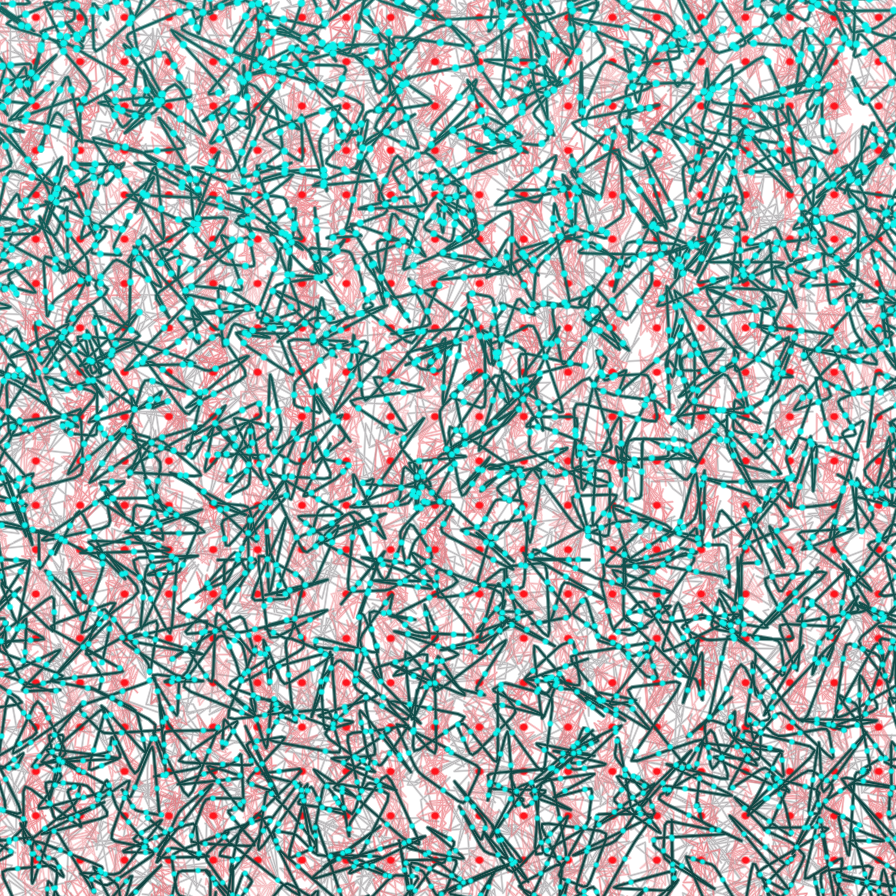
This pattern is drawn by a WebGL 2 fragment shader. Its source:

```glsl
#version 300 es
precision highp float;
// A tangle of wiry loops on a square grid: every cell owns a rounded dark loop
// with cyan beads, a fine pink scribble, long grey hairlines and a red centre.
// Each layer is a minimum of segment distances over the 3 x 3 nearest cells.

#define CELLS 20.2          // grid cells along the canvas height
#define GRID_ORIGIN 0.04    // canvas position of the first red centre
#define LOOP_CORNERS 6
#define PINK_STROKES 30
#define GREY_STROKES 12
#define WIRE_WIDTH 0.034    // half widths and radii in cells
#define HAIR_WIDTH 0.014
#define RED_RADIUS 0.08
#define LOOP_REACH 1.1      // half extent of a dark loop
#define DRIFT 0.2           // noise displacement of the loops
#define CORNER_CUT 0.13     // part of an edge used to round its corner
#define SOFTNESS 0.045      // least edge blur in cells

uniform vec2 u_resolution;
out vec4 outColor;

const vec3 PAPER = vec3(1.0);
const vec3 GREY = vec3(0.66, 0.65, 0.66);
const vec3 PINK = vec3(0.92, 0.43, 0.46);
const vec3 RED = vec3(1.0, 0.08, 0.11);
const vec3 WIRE_LOW = vec3(0.06, 0.27, 0.26);
const vec3 WIRE_HIGH = vec3(0.08, 0.40, 0.38);
const vec3 CYAN = vec3(0.04, 0.95, 0.93);

// Integer hash: two values from 0 to 1 for a cell and an index
vec2 hash2(vec2 cell, int index) {
    uvec3 v = uvec3(ivec3(ivec2(cell) + 64, index));
    v = v * 1664525u + 1013904223u;
    v.x += v.y * v.z; v.y += v.z * v.x; v.z += v.x * v.y;
    v ^= v >> 16u;
    v.x += v.y * v.z; v.y += v.z * v.x;
    return vec2(v.xy >> 8u) / 16777216.0;
}

// Gradient noise, about -0.7 to 0.7
float corner(vec2 cell, vec2 offset, int seed) {
    float angle = 6.2832 * hash2(cell, seed).x;
    return dot(vec2(cos(angle), sin(angle)), offset);
}

float gradientNoise(vec2 p, int seed) {
    vec2 i = floor(p), f = p - i;
    vec2 w = f * f * f * (f * (f * 6.0 - 15.0) + 10.0);
    vec2 x = vec2(1.0, 0.0), y = x.yx;
    return mix(mix(corner(i, f, seed), corner(i + x, f - x, seed), w.x),
               mix(corner(i + y, f - y, seed), corner(i + 1.0, f - 1.0, seed), w.x), w.y);
}

float segmentDistance(vec2 p, vec2 a, vec2 b) {
    vec2 pa = p - a, ba = b - a;
    return length(pa - ba * clamp(dot(pa, ba) / max(dot(ba, ba), 1e-5), 0.0, 1.0));
}

// Random vertex around a cell centre
vec2 vertex(vec2 cell, int index, vec2 extent) {
    return (2.0 * hash2(cell, index) - 1.0) * extent;
}

// Distance to an open zigzag of random strokes
float scribble(vec2 p, vec2 cell, vec2 extent, int strokes, int seed) {
    float d = 9.0;
    vec2 a = vertex(cell, seed, extent);
    for (int k = 1; k <= strokes; k++) {
        vec2 b = vertex(cell, seed + k, extent);
        d = min(d, segmentDistance(p, a, b));
        a = b;
    }
    return d;
}

// Distances to a closed loop with rounded corners (x) and to its beads (y)
vec2 beadedLoop(vec2 p, vec2 cell) {
    vec2 d = vec2(9.0), extent = vec2(LOOP_REACH);
    vec2 a = vertex(cell, 0, extent), b = vertex(cell, 1, extent);
    for (int k = 0; k < LOOP_CORNERS; k++) {
        vec2 c = vertex(cell, (k + 2) % LOOP_CORNERS, extent);
        vec2 enter = mix(b, a, CORNER_CUT), leave = mix(b, c, CORNER_CUT);
        vec2 bend = 0.25 * enter + 0.5 * b + 0.25 * leave;
        d.x = min(d.x, segmentDistance(p, mix(a, b, CORNER_CUT), enter));
        d.x = min(d.x, segmentDistance(p, enter, bend));
        d.x = min(d.x, segmentDistance(p, bend, leave));
        vec2 bead = mix(a, b, mix(0.15, 0.85, hash2(cell, 20 + k).x));
        d.y = min(d.y, length(p - bead));
        a = b;
        b = c;
    }
    return d;
}

void main() {
    vec2 uv = gl_FragCoord.xy / u_resolution.y;
    vec2 p = (uv - GRID_ORIGIN) * CELLS + 0.5;
    vec2 home = floor(p);
    float blur = max(SOFTNESS, 1.1 * CELLS / u_resolution.y);

    // Nearest distance of every layer
    float grey = 9.0, pink = 9.0;
    vec2 wire = vec2(9.0);
    for (int j = -1; j <= 1; j++)
    for (int i = -1; i <= 1; i++) {
        vec2 cell = home + vec2(i, j);
        vec2 q = p - cell - 0.5;
        vec2 drift = DRIFT * vec2(gradientNoise(cell * 0.29, 90), gradientNoise(cell * 0.29, 91));
        grey = min(grey, scribble(q, cell, vec2(0.9), GREY_STROKES, 30));
        pink = min(pink, scribble(q, cell, vec2(0.42, 0.6), PINK_STROKES, 50));
        wire = min(wire, beadedLoop(q - drift, cell));
    }
    float red = length((p - home - 0.5) * vec2(0.88, 1.0));

    // Layers from back to front; beads grow and wires brighten upward
    float height = clamp(uv.y, 0.0, 1.0);
    float beadRadius = mix(0.056, 0.082, height);
    float pinkStrength = clamp(0.75 + 0.6 * gradientNoise(p * 0.8, 92), 0.0, 1.0);
    vec4 cover = clamp(0.5 + (vec4(HAIR_WIDTH, HAIR_WIDTH, RED_RADIUS, WIRE_WIDTH)
                              - vec4(grey, pink, red, wire.x)) / blur, 0.0, 1.0);
    vec3 color = mix(PAPER, GREY, cover.x);
    color = mix(color, PINK, cover.y * pinkStrength);
    color = mix(color, RED, cover.z);
    color = mix(color, mix(WIRE_LOW, WIRE_HIGH, height), cover.w);
    color = mix(color, CYAN, clamp(0.5 + (beadRadius - wire.y) / blur, 0.0, 1.0));
    outColor = vec4(color, 1.0);
}
```
